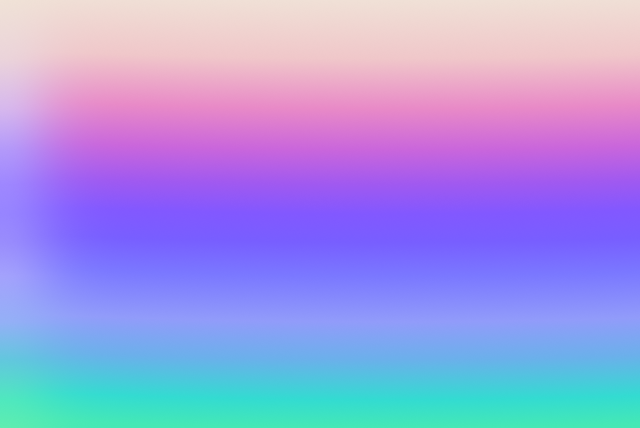
Give the GLSL for this background, as a Shadertoy shader.

```glsl
// Soft horizontal bands from cream through pink and violet to mint, with a pale glow at the left edge.

#define STOP_COUNT 12
#define BAND_BEND 0.06      // how far the bands rise toward the sides
#define BEND_CENTER 0.6     // column where the bands sit lowest
#define GLOW_WIDTH 0.09     // reach of the left glow, in canvas widths
#define DITHER_AMOUNT 0.004 // hides steps in the slow gradients

// Depth of each colour stop, from the top (0) to the bottom (1)
const float depths[STOP_COUNT] = float[](
    0.0, 0.137, 0.254, 0.35, 0.43, 0.5, 0.566, 0.645, 0.752, 0.84, 0.934, 1.0);

const vec3 bandColors[STOP_COUNT] = vec3[](
    vec3(0.94, 0.88, 0.84), vec3(0.94, 0.78, 0.79), vec3(0.91, 0.54, 0.78),
    vec3(0.79, 0.40, 0.86), vec3(0.63, 0.35, 0.94), vec3(0.51, 0.345, 1.0),
    vec3(0.47, 0.37, 1.0), vec3(0.48, 0.47, 1.0), vec3(0.57, 0.61, 0.98),
    vec3(0.42, 0.69, 0.92), vec3(0.20, 0.86, 0.82), vec3(0.27, 0.91, 0.71));

const vec3 glowColors[STOP_COUNT] = vec3[](
    vec3(0.94, 0.885, 0.84), vec3(0.92, 0.83, 0.855), vec3(0.84, 0.72, 0.93),
    vec3(0.70, 0.60, 0.98), vec3(0.62, 0.53, 1.0), vec3(0.59, 0.52, 1.0),
    vec3(0.60, 0.55, 0.99), vec3(0.64, 0.635, 0.99), vec3(0.58, 0.69, 0.965),
    vec3(0.385, 0.78, 0.87), vec3(0.31, 0.91, 0.745), vec3(0.37, 0.93, 0.69));

// Blends neighbouring stops of a vertical colour ramp
vec3 ramp(vec3 colors[STOP_COUNT], float depth) {
    vec3 color = colors[0];
    for (int i = 1; i < STOP_COUNT; i++) {
        float blend = clamp((depth - depths[i - 1]) / (depths[i] - depths[i - 1]), 0.0, 1.0);
        color = mix(color, colors[i], blend);
    }
    return color;
}

float hash(vec2 p) {
    return fract(sin(dot(p, vec2(12.9898, 78.233))) * 43758.5);
}

void mainImage(out vec4 fragColor, in vec2 fragCoord) {
    vec2 uv = fragCoord / iResolution.xy;
    float depth = 1.0 - uv.y;

    // Gently curved bands
    float offCenter = uv.x - BEND_CENTER;
    vec3 bands = ramp(bandColors, depth + BAND_BEND * offCenter * offCenter);

    // Pale glow fading in from the left edge
    float reach = uv.x / GLOW_WIDTH;
    vec3 color = mix(bands, ramp(glowColors, depth), exp(-reach * reach));

    // Fine dither
    color += DITHER_AMOUNT * (hash(fragCoord) - 0.5);
    fragColor = vec4(color, 1.0);
}
```
